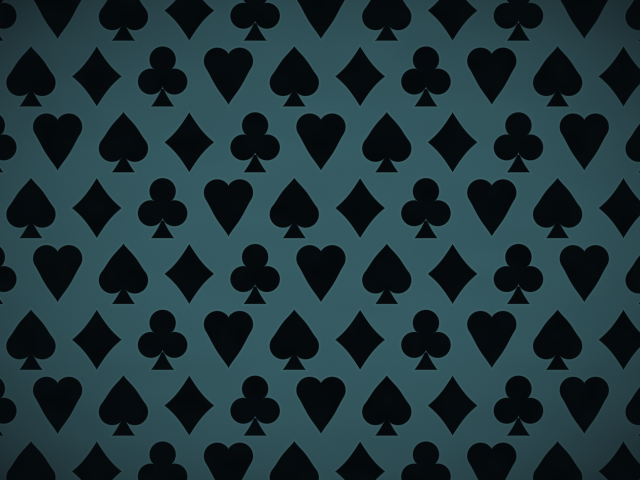
Give the GLSL for this pattern, as a WebGL 2 fragment shader.

```glsl
#version 300 es
precision highp float;

uniform vec2 u_resolution;
out vec4 fragColor;

// Layout, in canvas heights; shift in columns
const float PITCH = 0.13715;
const vec2 FIRST_SUIT = vec2(0.0645, 0.0179);
const float ODD_ROW_SHIFT = 1.405;
const float SUIT_SCALE = 2.194;      // suit half-heights per pitch

// Suit proportions, in half-heights of a suit
const float LOBE_X = 0.375;
const float LOBE_RADIUS = 0.444;
const float SPADE_LOBE = 1.208;      // distance from tip to lobe level
const float HEART_LOBE = 1.444;
const float HEART_TIP = -0.93;
const float SIDE_BULGE = 0.035;
const vec2 DIAMOND_SIZE = vec2(0.82, 0.99);
const float DIAMOND_BOW = 0.06;
const float RIM_WIDTH = 0.03;

// Colours and surface
const vec3 INK = vec3(0.018, 0.036, 0.048);
const vec3 GROUND = vec3(0.213, 0.360, 0.388);
const vec3 GROUND_CORNER = vec3(0.100, 0.157, 0.175);
const vec3 RIM = vec3(0.29, 0.45, 0.45);
const float RIM_STRENGTH = 0.3;
const float MOTTLE = 0.04;
const float GRAIN = 0.02;
const float PI = 3.14159;

float hash(vec2 p) {
    vec3 q = fract(p.xyx * 0.1031);
    q += dot(q, q.yzx + 33.33);
    return fract((q.x + q.y) * q.z);
}

float noise(vec2 p) {
    vec2 i = floor(p), f = fract(p);
    f = f * f * (3.0 - 2.0 * f);
    return mix(mix(hash(i), hash(i + vec2(1, 0)), f.x),
               mix(hash(i + vec2(0, 1)), hash(i + vec2(1, 1)), f.x), f.y);
}

// Two lobes joined by tangents to a tip at the origin, opening upward
float lobedDrop(vec2 p, float lobeY) {
    p.x = abs(p.x);
    vec2 lobe = vec2(LOBE_X, lobeY);
    float reach = length(lobe);
    float angle = atan(lobe.x, lobe.y) + asin(LOBE_RADIUS / reach);
    vec2 side = vec2(sin(angle), cos(angle));
    float sideLength = sqrt(reach * reach - LOBE_RADIUS * LOBE_RADIUS);
    float along = dot(p, side);
    float bulge = sin(PI * clamp(along / sideLength, 0.0, 1.0));
    float wedge = dot(p, vec2(side.y, -side.x)) - SIDE_BULGE * bulge * bulge;
    return min(length(p - lobe) - LOBE_RADIUS, max(wedge, along - sideLength));
}

// Flared foot shared by spade and club
float foot(vec2 p) {
    float t = clamp((-0.42 - p.y) / 0.58, 0.0, 1.0);
    float halfWidth = 0.05 + 0.325 * pow(t, 1.3);
    return max((abs(p.x) - halfWidth) * 0.82, max(-1.0 - p.y, p.y + 0.42));
}

float spade(vec2 p) {
    return min(lobedDrop(vec2(p.x, 1.0 - p.y), SPADE_LOBE), foot(p));
}

float heart(vec2 p) {
    return lobedDrop(p - vec2(0.0, HEART_TIP), HEART_LOBE);
}

float club(vec2 p) {
    float top = length(p - vec2(0.0, 0.56)) - 0.437;
    float low = length(vec2(abs(p.x), p.y) - vec2(0.392, -0.172)) - 0.431;
    float core = length(p - vec2(0.0, 0.05)) - 0.18;
    return min(min(top, low), min(core, foot(p)));
}

float diamond(vec2 p) {
    p = abs(p);
    vec2 normal = normalize(DIAMOND_SIZE.yx);
    float t = clamp(p.x / DIAMOND_SIZE.x, 0.0, 1.0);
    return dot(p - vec2(DIAMOND_SIZE.x, 0.0), normal) + DIAMOND_BOW * sin(PI * t);
}

void main() {
    vec2 uv = gl_FragCoord.xy / u_resolution;
    vec2 pos = gl_FragCoord.xy / u_resolution.y;

    // Staggered rows cycling through the four suits
    vec2 grid = (pos - FIRST_SUIT) / PITCH;
    float row = floor(grid.y + 0.5);
    grid.x -= ODD_ROW_SHIFT * mod(row, 2.0);
    float column = floor(grid.x + 0.5);
    vec2 p = (grid - vec2(column, row)) * SUIT_SCALE;
    float suit = mod(column, 4.0);
    float d = suit < 0.5 ? spade(p) : suit < 1.5 ? diamond(p)
            : suit < 2.5 ? club(p) : heart(p);

    // Vignetted ground with soft mottling
    float radius = length(uv * 2.0 - 1.0);
    float falloff = min(radius * radius * radius / 2.83, 1.0);
    vec3 color = mix(GROUND, GROUND_CORNER, falloff);
    color *= 1.0 + MOTTLE * (noise(pos * vec2(9.0, 22.0)) - 0.5);

    // Thin bright rim, then ink
    float pixel = SUIT_SCALE / (PITCH * u_resolution.y);
    float rim = 1.0 - smoothstep(0.0, RIM_WIDTH + pixel, abs(d - RIM_WIDTH));
    color = mix(color, RIM * (1.0 - 0.6 * falloff), rim * RIM_STRENGTH);
    vec3 ink = INK * (0.85 + 0.3 * noise(pos * 30.0));
    color = mix(ink, color, smoothstep(-0.75 * pixel, 0.75 * pixel, d));

    color *= 1.0 + GRAIN * (noise(pos * 380.0) - 0.5);
    fragColor = vec4(color, 1.0);
}
```
